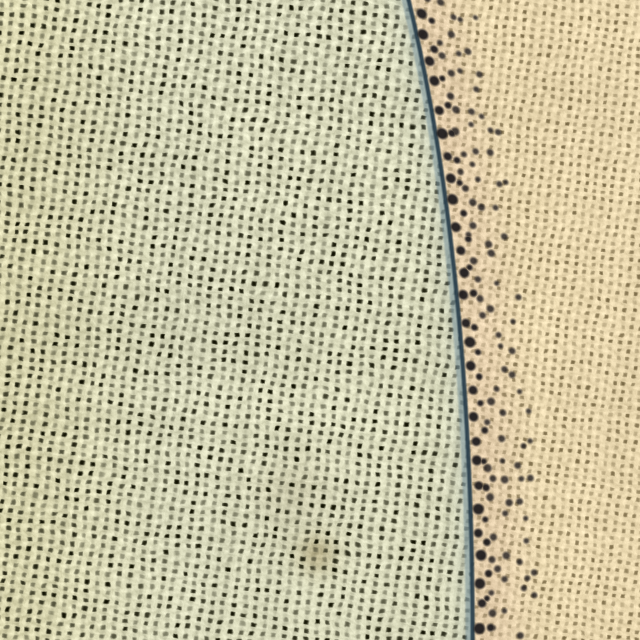
Give the GLSL for this texture, as a three.js fragment shader.

```glsl
// Tilted woven linen split by a curved blue seam with a trail of dark dots.
varying vec2 vUv;

float hash(vec2 p) {
  return fract(sin(dot(p, vec2(127.1, 311.7))) * 4375.85);
}

vec2 hash2(vec2 p) {
  return vec2(hash(p), hash(p + 37.3));
}

// Smooth mottling in the range -1 to 1
float waves(vec2 p) {
  float sum = 0.0, weight = 0.5;
  for (int i = 0; i < 4; i++) {
    sum += weight * sin(p.x + 1.7 * sin(p.y)) * cos(p.y - 0.8 * sin(p.x));
    p = mat2(1.5, 1.1, -1.1, 1.5) * p + 2.3;
    weight *= 0.55;
  }
  return sum;
}

float seamX(float y) {
  float y2 = y * y;
  return 0.738 - 0.08 * y2 - 0.02 * y2 * y2;
}

// x: darkness of the holes, y: relief of the threads
vec2 weave(vec2 p, vec2 count) {
  vec2 q = vec2(p.x - 0.13 * p.y, p.y + 0.1 * p.x) * count;
  q += 0.25 * vec2(waves(p * 23.0), waves(p * 27.0 + 4.0));
  q += 0.1 * vec2(waves(q * 1.9 + 3.0), waves(q * 2.1));
  vec2 cell = floor(q);
  vec2 f = fract(q) - 0.5;
  vec2 g = 0.5 + 0.5 * cos(6.2832 * (f - 0.14 * (hash2(cell) - 0.5)));
  vec2 gap = smoothstep(vec2(0.25, 0.2), vec2(0.98, 0.95), g);
  float depth = 0.25 + 0.75 * hash(cell + 9.1);
  float column = 0.5 + 0.5 * cos(6.2832 * f.x);
  float hole = gap.x * gap.y * depth + 0.13 * column * column;
  float strand = hash(vec2(cell.x, 3.0)) + hash(vec2(7.0, cell.y)) - 1.0;
  float over = cos(3.1416 * q.x) * cos(3.1416 * q.y);
  return vec2(hole, 0.03 * strand + 0.03 * over + 0.09 * waves(q * 3.1));
}

// One dot per row, hugging the seam
float beadRow(vec2 s, float offset, float spacing, float radius) {
  float row = floor(s.y / spacing);
  float ink = 0.0;
  for (int i = -1; i <= 1; i++) {
    float id = row + float(i);
    vec2 jitter = hash2(vec2(id, offset * 91.0)) - 0.5;
    vec2 center = vec2(offset + 0.006 * jitter.x, (id + 0.5 + 0.3 * jitter.y) * spacing);
    float r = radius * (0.85 + 0.3 * hash(vec2(id, 5.0)));
    ink = max(ink, 1.0 - smoothstep(r - 0.003, r + 0.003, length(s - center)));
  }
  return ink;
}

// Jittered specks that shrink and thin out away from the seam
float specks(vec2 s) {
  vec2 size = vec2(0.023, 0.029);
  vec2 home = floor(s / size);
  float ink = 0.0;
  for (int j = -1; j <= 1; j++) {
    for (int i = -1; i <= 1; i++) {
      vec2 cell = home + vec2(float(i), float(j));
      vec2 center = (cell + 0.15 + 0.7 * hash2(cell + 2.0)) * size;
      float r = (0.0058 - 0.014 * center.x) * (0.75 + 0.4 * hash(cell + 8.0));
      float keep = step(0.026, center.x) * step(center.x, 0.1) * step(0.25, hash(cell + 15.0));
      ink = max(ink, keep * (1.0 - smoothstep(r - 0.003, r + 0.003, length(s - center))));
    }
  }
  return ink * 0.85;
}

void main() {
  vec2 p = vUv;
  vec2 s = vec2(p.x - seamX(p.y), p.y);
  float side = smoothstep(-0.002, 0.002, s.x);

  // Cool coarse cloth on the left, warm finer cloth on the right
  vec2 coarse = weave(p, vec2(60.0, 71.0));
  vec2 fine = weave(p + 0.31, vec2(70.0, 78.0));
  vec2 cloth = mix(coarse, fine * vec2(0.66, 0.8), side);
  vec3 thread = mix(vec3(0.88, 0.88, 0.76), vec3(0.94, 0.87, 0.71), side);
  vec3 shade = mix(vec3(0.15, 0.15, 0.08), vec3(0.33, 0.27, 0.14), side);

  // Broad tone changes and faint stains
  thread += 0.02 * waves(p * 7.0) * vec3(1.0, 0.95, 0.8);
  thread -= vec3(0.01, 0.025, 0.06) * (1.0 - smoothstep(0.0, 0.3, p.x));
  vec2 stain = p - vec2(0.495, 0.134);
  vec2 smudge = p - vec2(0.46, 0.23);
  thread -= vec3(0.14, 0.17, 0.2) * exp(-1100.0 * dot(stain, stain));
  thread -= vec3(0.05, 0.06, 0.06) * exp(-250.0 * dot(smudge, smudge));
  float nearDots = side * (1.0 - smoothstep(0.02, 0.12, s.x));
  thread = mix(thread, vec3(0.89, 0.79, 0.67), 0.6 * nearDots);

  vec3 color = mix(thread + cloth.y, shade, cloth.x * (1.0 - 0.4 * nearDots));

  // Pale blue fold and dark seam line
  float halo = (1.0 - side) * exp(s.x * 60.0);
  color = mix(color, vec3(0.68, 0.73, 0.71), 0.6 * halo);
  float fold = 1.0 - smoothstep(0.002, 0.007, abs(s.x + 0.006));
  color = mix(color, vec3(0.42, 0.53, 0.58), 0.45 * fold);
  float line = 1.0 - smoothstep(0.001, 0.0055, abs(s.x - 0.0005));
  color = mix(color, vec3(0.13, 0.22, 0.28), 0.9 * line);

  // Dots
  float ink = max(beadRow(s, 0.013, 0.037, 0.0075), beadRow(s, 0.026, 0.043, 0.005));
  ink = max(ink, specks(s));
  color = mix(color, vec3(0.11, 0.1, 0.11), 0.93 * ink);

  gl_FragColor = vec4(clamp(color, 0.0, 1.0), 1.0);
}
```
